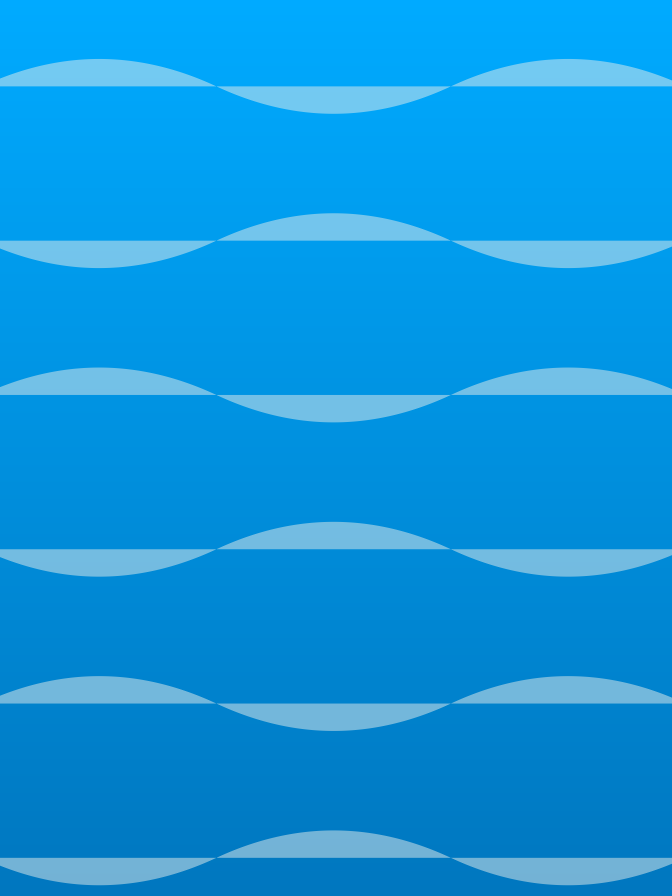
Reproduce this pattern procedurally as a Shadertoy shader.

```glsl
// Rows of pale wave crescents, alternately flipped, over a vertical blue gradient.

const vec3 SKY_TOP = vec3(0.0, 0.668, 1.0);
const vec3 SEA_BOTTOM = vec3(0.0, 0.465, 0.748);
const vec3 FOAM = vec3(0.90, 0.93, 0.92);
const float FOAM_ALPHA = 0.5;

// Lengths are fractions of the canvas height.
const float ROW_SPACING = 0.1722;
const float FIRST_ROW = 0.0964;   // distance from the top edge
const float LENS_WIDTH = 0.2617;  // half a wavelength
const float NODE_X = 0.2415;      // where a wave crosses its baseline
const float AMPLITUDE = 0.0306;

// Parabolic arcs that alternate below and above the baseline.
float waveHeight(float x, float lensWidth, float amplitude) {
    float cell = x / lensWidth;
    float u = fract(cell);
    float side = mod(floor(cell), 2.0) < 0.5 ? -1.0 : 1.0;
    return side * amplitude * 4.0 * u * (1.0 - u);
}

// Antialiased share of a pixel lying below the given edge.
float below(float y, float edge, float pixel) {
    return clamp((edge - y) / pixel + 0.5, 0.0, 1.0);
}

// Coverage of the area between the baseline and the wave.
float crescent(float y, float height, float pixel) {
    return below(y, max(height, 0.0), pixel) - below(y, min(height, 0.0), pixel);
}

void mainImage(out vec4 fragColor, in vec2 fragCoord) {
    float pixel = 1.0 / iResolution.y;
    vec2 p = fragCoord * pixel;

    // Nearest row, counted downward, and height above its baseline
    float depth = 1.0 - p.y;
    float row = floor((depth - FIRST_ROW) / ROW_SPACING + 0.5);
    float y = FIRST_ROW + row * ROW_SPACING - depth;

    // Every other row is mirrored
    float flip = mod(row, 2.0) < 0.5 ? 1.0 : -1.0;
    float height = flip * waveHeight(p.x - NODE_X, LENS_WIDTH, AMPLITUDE);

    // Translucent crescents over the gradient
    vec3 color = mix(SKY_TOP, SEA_BOTTOM, depth);
    color = mix(color, FOAM, FOAM_ALPHA * crescent(y, height, pixel));
    fragColor = vec4(color, 1.0);
}
```
